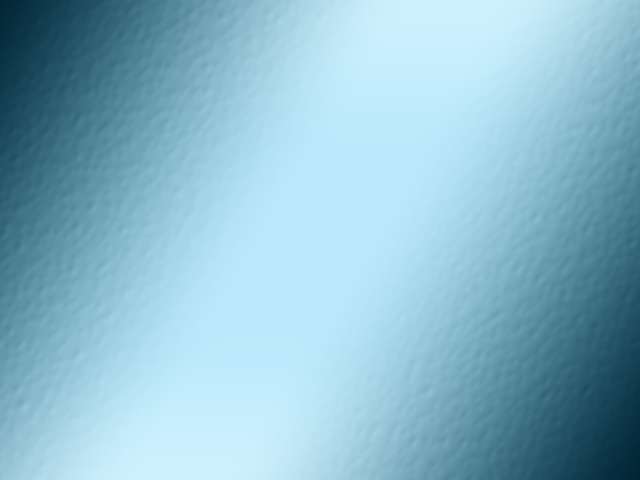
Write a Shadertoy shader that draws this background.

```glsl
// Brushed blue sheen: a soft diagonal band of light over finely embossed leather.
#define BAND_START 0.28
#define BAND_LEAN 0.43
#define CORE_WIDTH 0.06
#define FADE_WIDTH 0.75
#define GRAIN_DENSITY 64.0
#define GRAIN_DEPTH 0.028
#define DEEP_TEAL vec3(0.0, 0.13, 0.19)
#define PALE_SKY vec3(0.73, 0.915, 0.985)
#define FROST vec3(0.82, 0.95, 1.0)
#define TINT_CURVE vec3(1.0, 0.83, 0.80)

vec2 hash2(vec2 cell) {
    vec3 v = fract(cell.xyx * vec3(0.1031, 0.1030, 0.0973));
    v += dot(v, v.yzx + 33.33);
    return fract((v.xx + v.yz) * v.zy);
}

// Smooth cellular height: rounded bumps around scattered points.
float grainHeight(vec2 p) {
    vec2 cell = floor(p);
    float sum = 0.0;
    for (int y = -1; y <= 1; y++) {
        for (int x = -1; x <= 1; x++) {
            vec2 neighbour = cell + vec2(x, y);
            vec2 offset = neighbour + hash2(neighbour) - p;
            sum += exp(-7.0 * dot(offset, offset));
        }
    }
    return sum;
}

// Relief lit from the upper left.
float emboss(vec2 p) {
    vec2 lightStep = vec2(-0.18, 0.12);
    return grainHeight(p + lightStep) - grainHeight(p - lightStep);
}

void mainImage(out vec4 fragColor, in vec2 fragCoord) {
    vec2 uv = fragCoord / iResolution.xy;
    vec2 p = fragCoord / iResolution.x;

    // Light falls off on both sides of the leaning band.
    float bandOffset = abs(uv.x - BAND_START - BAND_LEAN * uv.y);
    float light = 1.0 - smoothstep(CORE_WIDTH, FADE_WIDTH, bandOffset);

    // The band grows whiter toward its two ends.
    float ends = smoothstep(0.18, 0.5, abs(uv.y - 0.5));
    vec3 bright = mix(PALE_SKY, FROST, 0.85 * ends * light * light);
    vec3 color = mix(DEEP_TEAL, bright, pow(vec3(light), TINT_CURVE));

    // Grain follows the band's slant and fades in the highlight and the dark.
    vec2 slanted = vec2(p.x - 0.3 * p.y, 0.8 * p.y) * GRAIN_DENSITY;
    float grainMask = 4.0 * light * (1.0 - light);
    color += GRAIN_DEPTH * grainMask * emboss(slanted);

    fragColor = vec4(clamp(color, 0.0, 1.0), 1.0);
}
```
